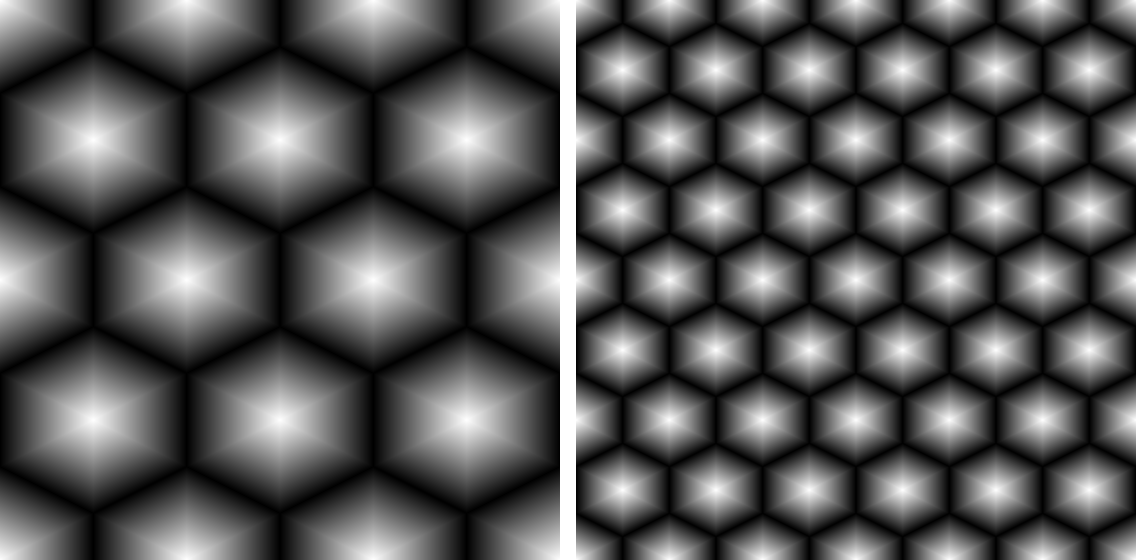
Left, the tile; right, the same tile 2 across and 2 down.
Give the GLSL for this pattern, as a Shadertoy shader.

```glsl
// Staggered honeycomb of six-sided pyramids, white at the tip and black at the rim.
// Two interleaved rectangular lattices each give a hexagonal distance; the nearer
// centre wins and its distance fades linearly. Whole repeat counts make it tile.

#define COLUMNS 3.0      // cells across the canvas
#define ROW_PAIRS 2.0    // pairs of staggered rows down the canvas
#define RIM_DISTANCE 0.5 // hexagonal distance from centre to rim
#define TIP_COLOR vec3(1.0)
#define RIM_COLOR vec3(0.0)

// Offset to the nearest lattice point, folded into one quadrant
vec2 foldToCell(vec2 p) {
    return abs(fract(p + 0.5) - 0.5);
}

// Hexagonal distance in lattice units: upright sides, pointed top and bottom
float hexDistance(vec2 offset) {
    return max(offset.x, 0.5 * offset.x + 1.5 * offset.y);
}

void mainImage(out vec4 fragColor, in vec2 fragCoord) {
    vec2 lattice = fragCoord / iResolution.xy * vec2(COLUMNS, ROW_PAIRS);

    // Even rows sit on the lattice points, odd rows half a cell away
    float evenRow = hexDistance(foldToCell(lattice));
    float oddRow = hexDistance(foldToCell(lattice + 0.5));

    // The fade is continuous, so rims and ridges need no extra smoothing
    float rim = clamp(min(evenRow, oddRow) / RIM_DISTANCE, 0.0, 1.0);
    fragColor = vec4(mix(TIP_COLOR, RIM_COLOR, rim), 1.0);
}
```
